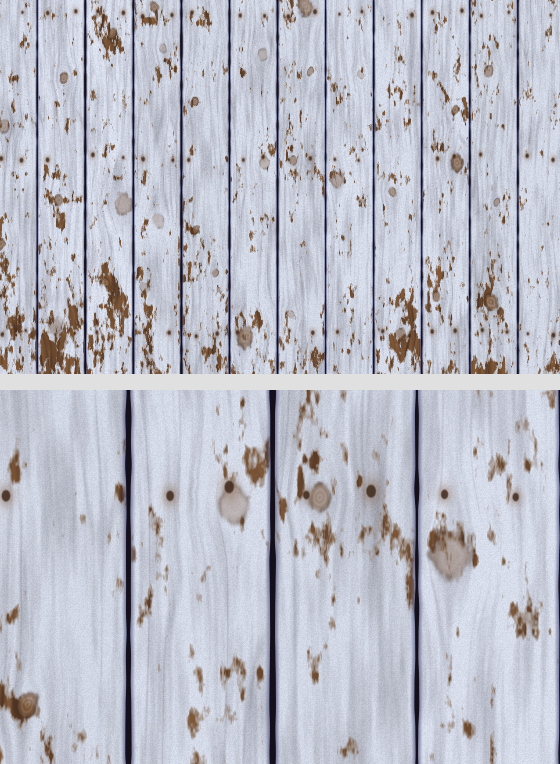
Top: the whole. Bottom: its middle third, enlarged.
Reproduce this texture procedurally as a Shadertoy shader.

```glsl
// Weathered wall of upright planks in flaking pale paint, with knots, nails and dark gaps.
// Each plank gets its own seed; stretched noise gives the grain, and a wear field made of
// noise plus bias near knots and at the foot of the wall uncovers the brown wood.

const float PLANKS = 11.65;       // planks across the canvas
const float FIRST_SHIFT = 0.226;  // part of the first plank cut off at the left
const float GAP_MIN = 0.012;      // half widths of gaps, in plank widths
const float GAP_MAX = 0.021;
const float KNOT_STEP = 2.45;     // plank length that may hold one knot
const float KNOT_CHANCE = 0.85;
const float WEAR_START = 0.615;   // wear level where paint turns thin
const float WEAR_BARE = 0.69;     // wear level where bare wood shows
const vec3 NAIL_ROWS = vec3(0.85, 4.5, 7.5);
const float NAIL_RADIUS = 0.034;

const vec3 PAINT = vec3(0.84, 0.86, 0.915);
const vec3 PAINT_SHADE = vec3(0.66, 0.67, 0.72);
const vec3 THIN_PAINT = vec3(0.62, 0.56, 0.52);
const vec3 WOOD = vec3(0.49, 0.34, 0.22);
const vec3 WOOD_DARK = vec3(0.25, 0.16, 0.11);
const vec3 GAP = vec3(0.08, 0.06, 0.10);
const vec3 GAP_EDGE = vec3(0.40, 0.42, 0.58);

float hash(vec2 p) {
    return fract(sin(dot(p, vec2(127.1, 311.7))) * 43758.545);
}

float noise(vec2 p) {
    vec2 i = floor(p), f = fract(p);
    f = f * f * (3.0 - 2.0 * f);
    return mix(mix(hash(i), hash(i + vec2(1, 0)), f.x),
               mix(hash(i + vec2(0, 1)), hash(i + vec2(1, 1)), f.x), f.y);
}

float fbm(vec2 p) {
    float sum = 0.0, amp = 0.533;
    for (int i = 0; i < 4; i++) {
        sum += amp * noise(p);
        p = p * 2.03 + 7.3;
        amp *= 0.5;
    }
    return sum;
}

struct Knots { float bend, core, rim, rings, wear; };

// Knots of one plank: how they bend the grain, their discs and the wear around them
Knots plankKnots(vec2 q, float id, float px) {
    Knots k = Knots(0.0, 0.0, 0.0, 0.0, 0.0);
    for (int i = -1; i <= 1; i++) {
        vec2 seed = vec2(id, floor(q.y / KNOT_STEP) + float(i));
        if (hash(seed + 3.1) > KNOT_CHANCE) continue;
        float size = hash(seed + 5.7), bare = hash(seed + 9.2);
        float radius = mix(0.06, 0.17, size * size);
        vec2 center = vec2(mix(0.2, 0.8, hash(seed + 1.3)),
                           (seed.y + mix(0.1, 0.9, hash(seed + 2.9))) * KNOT_STEP);
        vec2 d = q - center;
        d.x += d.y * (hash(seed + 4.4) - 0.5) * 0.5;
        float t = length(d * vec2(1.0, 0.75)) / radius;
        t += 0.35 * (noise(d * 14.0 + seed * 5.0) - 0.5);
        float soft = px / radius + 0.06;
        float core = smoothstep(1.0 + soft, 1.0 - soft, t) * mix(0.3, 1.0, bare);
        k.bend += d.x * exp(-0.13 * t * t) * 0.8;
        k.core = max(k.core, core);
        k.rim = max(k.rim, exp(-pow((t - 1.0) / 0.2, 2.0)) * mix(0.4, 0.9, bare));
        k.rings += core * (0.5 + 0.5 * sin(t * 15.0));
        k.wear += bare * bare * exp(-dot(d * vec2(2.6, 1.7), d * vec2(2.6, 1.7)));
    }
    return k;
}

// Two nail heads per row; x is the dark head, y the rust around it
vec2 nails(vec2 q, float id, float px) {
    vec2 mask = vec2(0.0);
    for (int i = 0; i < 6; i++) {
        int row = i / 2;
        vec2 seed = vec2(id + 0.37, float(i));
        vec2 jitter = vec2(hash(seed), hash(seed + 6.1)) - 0.5;
        vec2 center = vec2(i % 2 == 0 ? 0.24 : 0.76, NAIL_ROWS[row]) + jitter * vec2(0.18, 0.14);
        vec2 d = (q - center) * vec2(1.0, 0.75);
        float shown = step(0.2, hash(seed + 8.3));
        float radius = NAIL_RADIUS * mix(0.6, 1.1, hash(seed + 2.2));
        mask.x = max(mask.x, shown * smoothstep(radius + px, radius - px, length(d)));
        mask.y = max(mask.y, shown * exp(-dot(d, d) / (radius * radius * 4.0)));
    }
    return mask;
}

void mainImage(out vec4 fragColor, in vec2 fragCoord) {
    float px = PLANKS / iResolution.x;
    vec2 wall = fragCoord * px;  // in plank widths
    float u = wall.x + FIRST_SHIFT, id = floor(u);
    vec2 q = vec2(fract(u), wall.y);
    Knots k = plankKnots(q, id, px);

    // Grain: fine fibres and wandering dark lines that flow around knots
    vec2 g = vec2(q.x - k.bend + 0.12 * (noise(vec2(id * 9.0, q.y * 0.7)) - 0.5), q.y) + id * 13.7;
    float fibre = fbm(g * vec2(20.0, 1.3));
    float ridge = abs(noise(g * vec2(11.0, 0.55)) - 0.5);
    float lines = smoothstep(0.085, 0.0, ridge) * smoothstep(0.35, 0.65, noise(g * vec2(3.0, 0.8)));
    float blotch = fbm(q * vec2(2.5, 1.2) + id * 5.1);
    float shade = 0.24 + 1.5 * (fibre - 0.5) + 0.9 * (blotch - 0.5) + 0.4 * lines;
    vec3 color = mix(PAINT, PAINT_SHADE, clamp(shade, 0.0, 1.2));
    color *= 0.98 + 0.05 * hash(vec2(id, 4.0));
    color += 0.06 * (hash(fragCoord / iResolution.xy * 91.0) - 0.5);

    // Flaked paint: broad patches broken up along the fibres
    float patchy = fbm(q * vec2(4.0, 1.9) + id * 17.0);
    float flakes = fbm(q * vec2(17.0, 6.0) + id * 3.3);
    float foot = smoothstep(2.4, 0.0, q.y) * mix(0.02, 0.17, hash(vec2(id, 7.7)));
    float streak = smoothstep(0.62, 0.95, noise(vec2(id * 7.0 + 0.5, q.y * 0.6)));
    float leftSide = smoothstep(4.0, 0.0, wall.x) * smoothstep(4.0, 0.5, wall.y);
    float wear = 0.5 * patchy + 0.5 * flakes + foot + 0.06 * streak + 0.05 * leftSide + 0.16 * k.wear;
    vec3 wood = mix(WOOD, WOOD_DARK, clamp(1.6 * (fibre - 0.35) + 0.3 * lines, 0.0, 1.0));
    color = mix(color, THIN_PAINT, 0.85 * smoothstep(WEAR_START, WEAR_START + 0.06, wear));
    color = mix(color, wood, smoothstep(WEAR_BARE - 0.03, WEAR_BARE + 0.03, wear));

    // Knots and nails
    color = mix(color, mix(WOOD, THIN_PAINT, 0.6 * k.rings), 0.85 * k.core);
    color = mix(color, WOOD_DARK, 0.7 * k.rim * smoothstep(0.25, 0.6, flakes));
    vec2 nail = nails(q, id, px);
    color = mix(color, WOOD, 0.45 * nail.y);
    color = mix(color, WOOD_DARK, 0.85 * nail.x);

    // Gaps, each with its own width and slightly ragged edges
    float seam = floor(u + 0.5);
    float halfGap = mix(GAP_MIN, GAP_MAX, hash(vec2(seam, 2.0)));
    halfGap += 0.01 * (noise(vec2(seam * 5.0, q.y * 6.0)) - 0.5);
    float edge = abs(u - seam);
    color = mix(color, GAP_EDGE, 0.7 * smoothstep(halfGap + 0.035, halfGap, edge));
    color = mix(color, GAP, smoothstep(halfGap + 0.6 * px, halfGap - 0.6 * px, edge));
    fragColor = vec4(color, 1.0);
}
```
